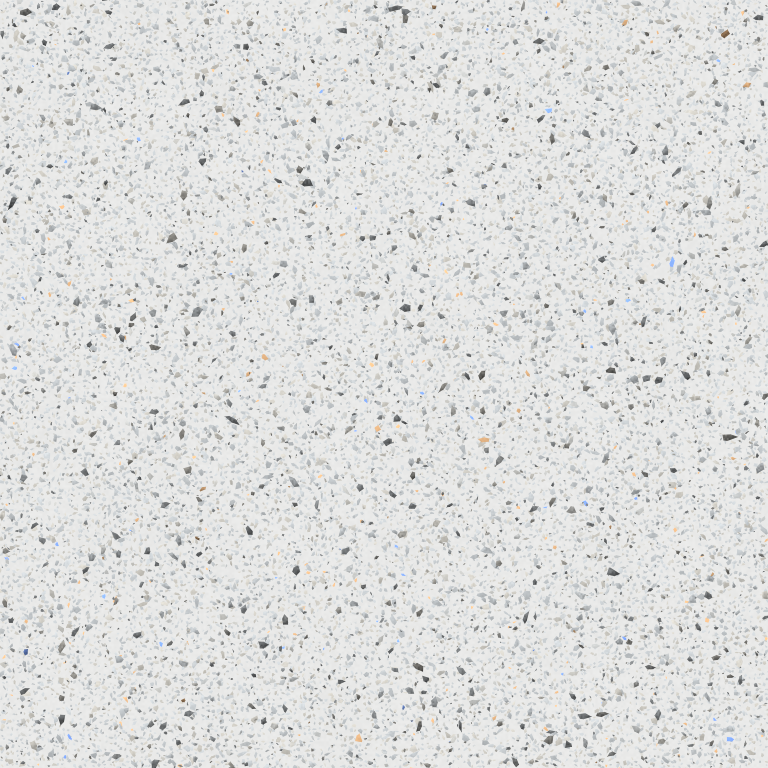
A three.js fragment shader for this texture:

```glsl
// Pale quartz terrazzo: angular stone chips scattered in a near-white binder.
// Each layer is a jittered grid of random convex polygons (cut half planes);
// layers run from faint fine flecks up to large grey stones.
varying vec2 vUv;

const float TAU = 6.28319;
const float EDGE = 0.0008;  // half width of a chip's soft rim
const int SIDES = 5;

const vec3 BINDER = vec3(0.914, 0.915, 0.911);
const vec3 COOL = vec3(0.975, 1.0, 1.015);
const vec3 WARM = vec3(1.015, 1.0, 0.96);
const vec3 OCHRE = vec3(1.2, 0.95, 0.7);
const vec3 BLUE = vec3(0.7, 0.9, 1.35);

// Sineless hash: three values from 0 to 1
vec3 hash3(vec3 p) {
  p = fract(p * vec3(0.1031, 0.1030, 0.0973));
  p += dot(p, p.yxz + 33.33);
  return fract((p.xxy + p.yxx) * p.zyx);
}

float valueNoise(vec2 p, float seed) {
  vec2 cell = floor(p);
  vec2 f = fract(p);
  f = f * f * (3.0 - 2.0 * f);
  float a = hash3(vec3(cell, seed)).x;
  float b = hash3(vec3(cell + vec2(1.0, 0.0), seed)).x;
  float c = hash3(vec3(cell + vec2(0.0, 1.0), seed)).x;
  float d = hash3(vec3(cell + vec2(1.0, 1.0), seed)).x;
  return mix(mix(a, b, f.x), mix(c, d, f.x), f.y);
}

// Distance to a random convex polygon, stretched along its own axis
float chipDistance(vec2 p, float radius, float stretch, float turn, vec3 id) {
  float c = cos(turn);
  float s = sin(turn);
  vec2 q = vec2(c * p.x + s * p.y, c * p.y - s * p.x);
  float dist = -1.0;
  for (int i = 0; i < SIDES; i++) {
    vec2 rnd = hash3(id + vec3(0.0, 0.0, 10.0 + float(i))).xy;
    float angle = TAU * (float(i) + 0.7 * rnd.x) / float(SIDES);
    vec2 normal = vec2(cos(angle) / stretch, sin(angle) * stretch);
    float reach = radius * mix(0.6, 1.1, rnd.y);
    dist = max(dist, (dot(q, normal) - reach) / length(normal));
  }
  return dist;
}

// Stone colour: grey tone, slight tint, mottling and a shaded lower side
vec3 chipColor(vec2 p, vec2 uv, float radius, float tone, float tint, float relief) {
  float mottle = valueNoise(uv * 420.0, 5.0) - 0.5;
  float slope = clamp((p.y - 0.4 * p.x) / radius, -1.0, 1.0);
  float grey = tone + relief * (mottle + 0.5 * slope);
  vec3 hue = mix(COOL, WARM, smoothstep(0.55, 0.85, tint));
  hue = mix(hue, OCHRE, step(0.992, tint));
  hue = mix(hue, BLUE, step(tint, 0.002));
  return grey * hue;
}

// One scattered layer. sizes and tones hold the smallest and largest value.
vec3 addChips(vec3 base, vec2 uv, float cells, float share,
              vec2 sizes, vec2 tones, float relief, float seed) {
  vec2 home = floor(uv * cells);
  vec3 color = base;
  for (int y = -1; y <= 1; y++) {
    for (int x = -1; x <= 1; x++) {
      vec3 id = vec3(home + vec2(float(x), float(y)) + 7.0, seed);
      vec3 place = hash3(id);
      if (place.z > share) continue;
      vec3 shape = hash3(id + vec3(0.0, 0.0, 3.0));
      vec3 look = hash3(id + vec3(0.0, 0.0, 6.0));
      vec2 center = (id.xy - 7.0 + 0.1 + 0.8 * place.xy) / cells;
      vec2 p = uv - center;
      float radius = mix(sizes.x, sizes.y, shape.x * shape.x);
      if (length(p) > 3.5 * radius + EDGE) continue;
      float stretch = mix(1.0, 1.5, shape.y);
      float dist = chipDistance(p, radius, stretch, TAU * shape.z, id);
      float cover = 1.0 - smoothstep(-EDGE, EDGE, dist);
      float tone = mix(tones.x, tones.y, look.x);
      color = mix(color, chipColor(p, uv, radius, tone, look.y, relief), cover);
    }
  }
  return color;
}

void main() {
  // Binder with faint cloudiness and fine grain
  float cloud = valueNoise(vUv * 14.0, 1.0) - 0.5;
  float grain = valueNoise(vUv * 300.0, 2.0) - 0.5;
  vec3 color = BINDER + 0.008 * cloud + 0.022 * grain;

  // Fine pale flecks, pale chips, dark specks, then large stones
  color = addChips(color, vUv, 150.0, 0.80, vec2(0.0013, 0.0028),
                   vec2(0.77, 0.88), 0.03, 20.0);
  color = addChips(color, vUv, 85.0, 0.45, vec2(0.0022, 0.0046),
                   vec2(0.70, 0.88), 0.06, 50.0);
  color = addChips(color, vUv, 100.0, 0.28, vec2(0.0009, 0.0021),
                   vec2(0.40, 0.70), 0.06, 80.0);
  color = addChips(color, vUv, 48.0, 0.42, vec2(0.0022, 0.0056),
                   vec2(0.36, 0.76), 0.16, 110.0);

  gl_FragColor = vec4(color, 1.0);
}
```
